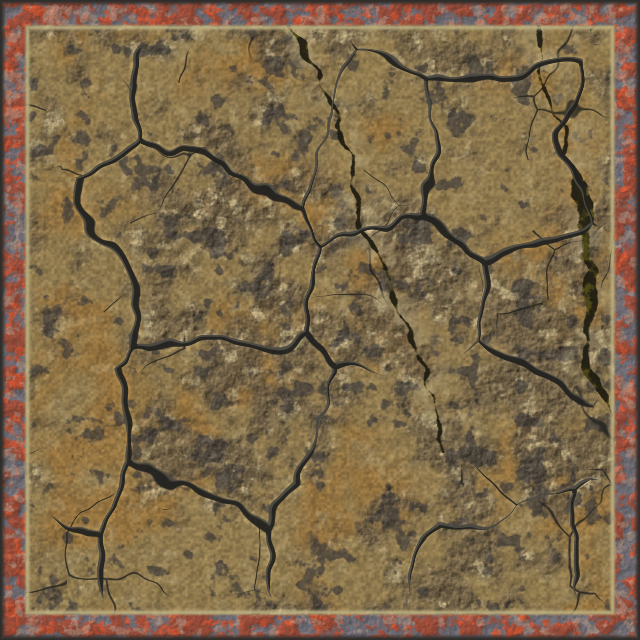
This texture is drawn by a WebGL 2 fragment shader. Its source:

```glsl
#version 300 es
precision highp float;
// Cracked ochre stone slab with mossy fissures inside a rusted metal frame.

#define FRAME_WIDTH 0.040
#define CRACK_SCALE 4.3
#define CRACK_HALF_WIDTH 0.0052
#define CRACK_MISSING 0.24
#define HAIRLINE_SCALE 9.0
#define HAIRLINE_HALF_WIDTH 0.0013
#define RELIEF 1.5
#define OCHRE vec3(0.56, 0.475, 0.305)
#define UMBER vec3(0.41, 0.355, 0.265)
#define PALE vec3(0.67, 0.61, 0.46)
#define SOOT vec3(0.13, 0.13, 0.12)

uniform vec2 u_resolution;
out vec4 fragColor;

float hash(vec2 p) {
    return fract(sin(dot(p, vec2(127.1, 311.7))) * 43758.5453);
}

float noise(vec2 p) {
    vec2 i = floor(p), f = fract(p);
    f = f * f * (3.0 - 2.0 * f);
    return mix(mix(hash(i), hash(i + vec2(1, 0)), f.x),
               mix(hash(i + vec2(0, 1)), hash(i + vec2(1, 1)), f.x), f.y);
}

float fbm(vec2 p) {
    float sum = 0.0, amp = 0.52;
    for (int i = 0; i < 4; i++) {
        sum += amp * noise(p);
        p = mat2(1.6, 1.2, -1.2, 1.6) * p + 7.3;
        amp *= 0.52;
    }
    return sum;
}

vec2 cellPoint(vec2 cell) {
    return cell + 0.5 + 0.8 * (vec2(hash(cell), hash(cell + 17.3)) - 0.5);
}

// Distance to the closest cell border, leaving out a share of the borders
float crackDistance(vec2 p, float scale, float missing) {
    p *= scale;
    vec2 home = floor(p), nearCell = home, nearest = vec2(9.0);
    for (int y = -1; y <= 1; y++)
    for (int x = -1; x <= 1; x++) {
        vec2 cell = home + vec2(x, y), r = cellPoint(cell) - p;
        if (dot(r, r) < dot(nearest, nearest)) { nearest = r; nearCell = cell; }
    }
    float d = 1.0;
    for (int y = -2; y <= 2; y++)
    for (int x = -2; x <= 2; x++) {
        vec2 cell = home + vec2(x, y), r = cellPoint(cell) - p, gap = r - nearest;
        if (dot(gap, gap) > 1e-4 && hash(cell + nearCell + 5.7) > missing)
            d = min(d, dot(0.5 * (nearest + r), normalize(gap)));
    }
    return d / scale;
}

vec2 warp(vec2 p) {
    vec2 broad = vec2(noise(p * 9.0), noise(p * 9.0 + 40.0)) - 0.5;
    vec2 fine = vec2(noise(p * 38.0 + 11.0), noise(p * 38.0 + 73.0)) - 0.5;
    return p + 0.055 * broad + 0.014 * fine;
}

float line(float d, float halfWidth, float soft) {
    return (1.0 - smoothstep(halfWidth - soft, halfWidth + soft, d))
         * smoothstep(0.0, 0.001, halfWidth);
}

vec3 stone(vec2 p, float inset, float soft) {
    // Weathered patches, stains, flecks and pits
    float grain = fbm(p * 60.0);
    float rough = smoothstep(0.44, 0.63, 0.5 * fbm(p * 7.0 + 3.0) + 0.5 * fbm(p * 24.0));
    vec3 col = mix(OCHRE, vec3(0.59, 0.43, 0.21), 0.6 * smoothstep(0.5, 0.72, fbm(p * 10.0 + 31.0)));
    col = mix(col, UMBER, 0.85 * rough);
    col = mix(col, PALE, 0.8 * smoothstep(0.56, 0.72, fbm(p * 52.0 + 9.0)) * (0.35 + 0.65 * rough));
    float pits = smoothstep(0.60, 0.70, fbm(p * 38.0 + 60.0) + 0.08 * (rough - 0.5));
    col = mix(col, vec3(0.27, 0.25, 0.23), 0.75 * pits);
    float slope = grain - fbm((p + vec2(-0.0022, 0.0022)) * 60.0);
    col *= 1.0 + RELIEF * slope * (0.35 + rough) + 0.25 * (noise(p * 230.0) - 0.5);

    // Hairline cracks
    vec2 q = warp(p);
    float hair = HAIRLINE_HALF_WIDTH * smoothstep(0.42, 0.65, noise(p * 7.0 + 20.0));
    col = mix(col, SOOT, 0.8 * line(crackDistance(q + 3.7, HAIRLINE_SCALE, 0.45), hair, soft));

    // Mossy fissures running steeply down the slab
    for (int i = 0; i < 2; i++) {
        float k = float(i), drop = 0.95 - p.y;
        float center = mix(0.475, 0.86, k) + mix(0.36, 0.14, k) * drop
                     + 0.045 * (noise(vec2(p.y * 9.0, k * 8.0)) - 0.5)
                     + 0.016 * (noise(vec2(p.y * 45.0, k * 5.0 + 2.0)) - 0.5);
        float d = abs(p.x - center) + 0.010 * (grain - 0.5);
        float extent = 1.0 - smoothstep(0.5, mix(0.8, 0.62, k), drop);
        float patches = smoothstep(0.45, 0.85, noise(vec2(p.y * 13.0, k * 6.0 + 4.0)));
        float chips = exp(-d * d * 900.0) * extent * smoothstep(0.48, 0.62, fbm(p * 32.0 + 80.0));
        col = mix(col, PALE * (0.75 + 0.5 * grain), 0.55 * chips);
        vec3 moss = mix(vec3(0.11, 0.10, 0.06), vec3(0.29, 0.27, 0.08), smoothstep(0.5, 0.7, grain));
        col = mix(col, moss, 0.92 * line(d, extent * (0.0026 + 0.011 * patches), soft * 1.4));
    }

    // Main cracks: dark upper lip, greyer lower wall, faint lit rim
    float width = CRACK_HALF_WIDTH * smoothstep(0.16, 0.6, noise(p * 6.0 + 50.0))
                * smoothstep(0.055, 0.10, inset);
    float d = crackDistance(q, CRACK_SCALE, CRACK_MISSING);
    float lip = crackDistance(q + vec2(-0.003, 0.003), CRACK_SCALE, CRACK_MISSING);
    col *= 1.0 + 0.10 * line(d, width * 1.8, 0.003);
    vec3 wall = mix(vec3(0.29, 0.285, 0.26), SOOT, line(lip, width * 0.9, soft));
    return mix(col, wall, 0.95 * line(d, width, soft));
}

vec3 rust(vec2 p, float inset) {
    float flakes = fbm(p * 55.0 + 15.0);
    vec3 col = mix(vec3(0.42, 0.41, 0.44), vec3(0.58, 0.29, 0.22), smoothstep(0.40, 0.54, flakes));
    col = mix(col, vec3(0.78, 0.32, 0.19), 0.8 * smoothstep(0.58, 0.70, fbm(p * 75.0)));
    col = mix(col, vec3(0.64, 0.54, 0.48), 0.6 * smoothstep(0.55, 0.68, fbm(p * 68.0 + 44.0)));
    col *= 1.0 + 1.3 * (flakes - fbm((p + vec2(-0.002, 0.002)) * 55.0 + 15.0));
    return mix(vec3(0.19, 0.18, 0.17), col, smoothstep(0.001, 0.011, inset));
}

void main() {
    vec2 p = gl_FragCoord.xy / u_resolution;
    vec2 border = 0.5 - abs(p - 0.5);
    float inset = min(border.x, border.y);
    float soft = max(0.0011, 0.7 / u_resolution.y);

    vec3 col = mix(rust(p, inset), stone(p, inset, soft),
                   smoothstep(FRAME_WIDTH - soft, FRAME_WIDTH + soft, inset));
    // Bevelled inner edge with a soft glow
    float off = (inset - FRAME_WIDTH - 0.003) / 0.0038;
    col = mix(col, vec3(0.74, 0.69, 0.51), 0.85 * exp(-off * off));
    fragColor = vec4(clamp(col, 0.0, 1.0), 1.0);
}
```
